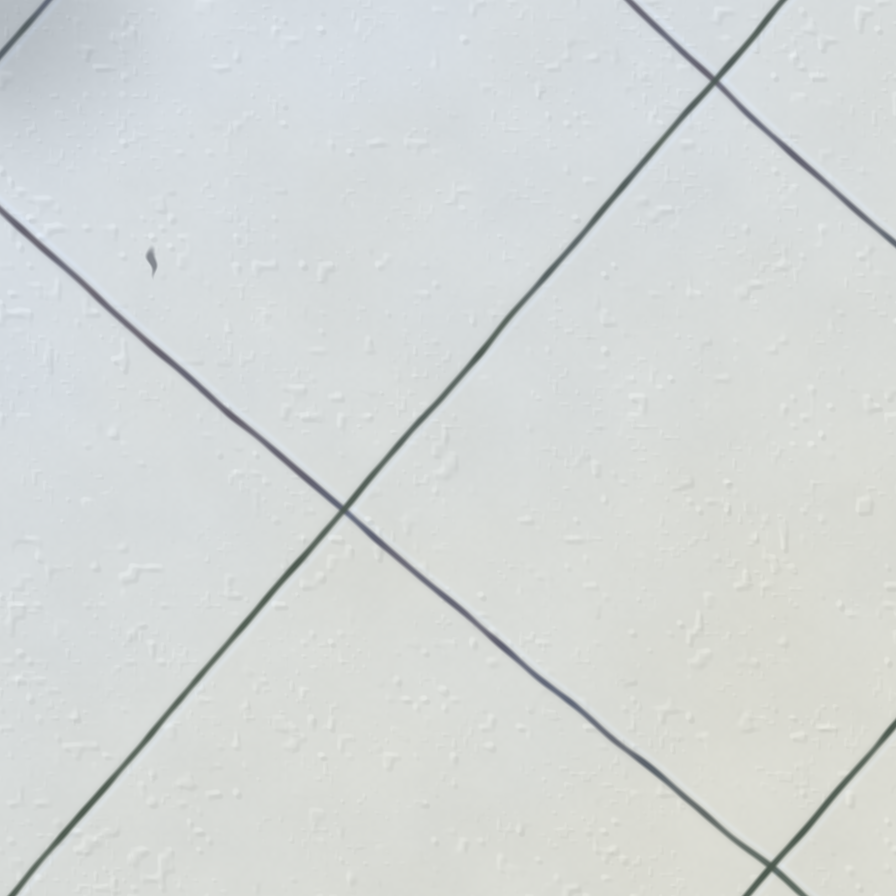
This texture is drawn by a Shadertoy shader. Its source:

```glsl
// Pale, faintly pitted floor tiles divided by thin dark diagonal joints.

const vec2 CROSSING = vec2(0.3828, 0.4297);    // one joint crossing
const vec2 RISING_EDGE = vec2(0.4141, 0.4792); // tile edge going up
const vec2 FALLING_EDGE = vec2(0.4779, -0.3984); // tile edge going down
const vec3 COOL_TILE = vec3(0.835, 0.862, 0.885);
const vec3 WARM_TILE = vec3(0.855, 0.858, 0.825);
const vec3 GREEN_JOINT = vec3(0.30, 0.35, 0.31);
const vec3 BLUE_JOINT = vec3(0.34, 0.37, 0.45);
const vec3 MAUVE_JOINT = vec3(0.40, 0.38, 0.42);

float hash(vec2 p) {
    return fract(sin(dot(p, vec2(127.1, 311.7))) * 43758.5453);
}

float noise(vec2 p) {
    vec2 i = floor(p), f = fract(p);
    f = f * f * (3.0 - 2.0 * f);
    float low = mix(hash(i), hash(i + vec2(1, 0)), f.x);
    float high = mix(hash(i + vec2(0, 1)), hash(i + vec2(1, 1)), f.x);
    return mix(low, high, f.y);
}

float fbm(vec2 p) {
    float sum = 0.0, weight = 0.5;
    for (int i = 0; i < 4; i++) {
        sum += weight * noise(p);
        p = p * 2.03 + 17.3;
        weight *= 0.5;
    }
    return sum;
}

// Tile coordinates: joints lie on whole numbers, with a slight lens bend.
vec2 tileCoords(vec2 uv) {
    vec2 p = inverse(mat2(RISING_EDGE, FALLING_EDGE)) * (uv - CROSSING);
    p.x -= (0.012 + 0.045 * p.x) * p.y * (p.y - 1.0);
    return p;
}

// Signed distance to the nearest joint across one axis, gently wavering.
float jointOffset(float across, float along, float tileSize) {
    float id = floor(across + 0.5);
    float waver = noise(vec2(along * 11.0, id * 7.3 + tileSize * 90.0)) - 0.5;
    return (across - id) * tileSize + waver * 0.003;
}

// Sparse raised flecks, lit from the upper left.
float pitting(vec2 uv, float frequency) {
    vec2 p = uv * frequency;
    vec2 light = vec2(-0.35, 0.45);
    float here = smoothstep(0.68, 0.95, noise(p));
    float beside = smoothstep(0.68, 0.95, noise(p + light));
    return (here - beside) * smoothstep(0.4, 0.75, noise(uv * 31.0 + 5.0));
}

vec3 tileSurface(vec2 uv) {
    float warmth = 0.5 + 0.55 * (uv.x - uv.y) + 0.3 * (0.5 - uv.y);
    warmth += 0.5 * (fbm(uv * 5.0) - 0.47);
    vec3 color = mix(COOL_TILE, WARM_TILE, clamp(warmth, 0.0, 1.0));
    color += 0.025 * (fbm(uv * 14.0 + 3.0) - 0.47);
    color += 0.008 * (noise(uv * 170.0) - 0.5);
    color += 0.040 * pitting(uv, 95.0) + 0.025 * pitting(uv + 3.7, 160.0);
    color -= 0.13 * smoothstep(0.24, 0.0, distance(uv, vec2(0.0, 1.0)));
    return color;
}

// A soft dark core inside a broad shadow, with a pale fringe on one side.
vec3 drawJoint(vec3 base, float offset, vec3 ink, float wear, float pixel) {
    float d = abs(offset);
    float soft = 0.0017 + 0.5 * pixel;
    float halfWidth = 0.0031 + 0.0009 * (wear - 0.5);
    float core = 1.0 - smoothstep(halfWidth - soft, halfWidth + soft, d);
    float shadow = exp(-d * d / 0.000028);
    float fringe = exp(-pow((offset - 0.0085) / 0.003, 2.0));
    base += vec3(0.015, 0.025, 0.045) * fringe;
    base = mix(base, ink, 0.17 * shadow);
    return mix(base, ink, core * mix(0.82, 1.0, wear));
}

// Small upright blemish with a tapered lower end.
float speck(vec2 uv, vec2 center, float pixel) {
    vec2 p = uv - center;
    p.x += 0.12 * p.y + 0.0015 * sin(p.y * 260.0);
    float width = mix(0.0022, 0.0050, smoothstep(-0.014, 0.006, p.y));
    float d = length(p / vec2(width, 0.014));
    float soft = 0.35 + pixel / width * 0.5;
    return 1.0 - smoothstep(1.0 - soft, 1.0 + soft, d);
}

void mainImage(out vec4 fragColor, in vec2 fragCoord) {
    vec2 uv = fragCoord / iResolution.xy;
    float pixel = 1.0 / min(iResolution.x, iResolution.y);
    vec2 tile = tileCoords(uv);
    vec3 color = tileSurface(uv);

    // Joints: tint and strength drift along their length
    float falling = jointOffset(tile.x, tile.y, length(RISING_EDGE));
    float rising = jointOffset(tile.y, tile.x, length(FALLING_EDGE));
    float drift = noise(uv * 19.0 + 8.0);
    float wear = noise(uv * 43.0 + 2.0);
    vec3 fallingInk = mix(MAUVE_JOINT, BLUE_JOINT, drift);
    fallingInk = mix(fallingInk, GREEN_JOINT + 0.05, smoothstep(0.45, 0.95, uv.x - 0.5 * uv.y));
    vec3 risingInk = mix(GREEN_JOINT, BLUE_JOINT, drift * smoothstep(0.3, 1.0, uv.y));
    color = drawJoint(color, falling, fallingInk, wear, pixel);
    color = drawJoint(color, rising, risingInk, wear, pixel);

    // Blemish on the upper tile
    color = mix(color, vec3(0.43, 0.45, 0.48), 0.8 * speck(uv, vec2(0.170, 0.708), pixel));
    fragColor = vec4(clamp(color, 0.0, 1.0), 1.0);
}
```
